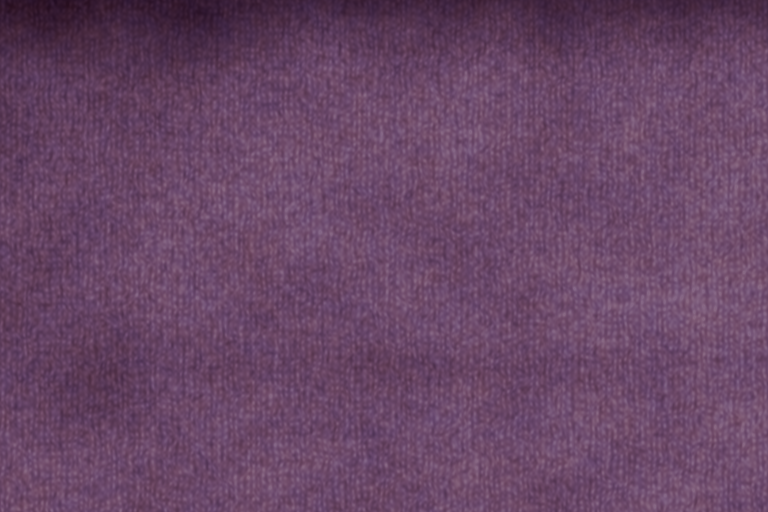
Give the GLSL for this texture, as a Shadertoy shader.

```glsl
// Plum velvet: a soft knitted pile with cloudy sheen and a shaded upper edge.

const float TAU = 6.2831853;
const vec3 SHADOW_PLUM = vec3(0.20, 0.10, 0.19);
const vec3 BODY_PLUM = vec3(0.43, 0.29, 0.42);
const vec3 SHEEN_PLUM = vec3(0.49, 0.36, 0.48);

float hash(vec2 p) {
    vec3 q = fract(p.xyx * vec3(0.1031, 0.1030, 0.0973));
    q += dot(q, q.yzx + 33.33);
    return fract((q.x + q.y) * q.z);
}

vec2 gradient(vec2 cell) {
    float angle = TAU * hash(cell);
    return vec2(cos(angle), sin(angle));
}

float gradientNoise(vec2 p) {
    vec2 i = floor(p), f = fract(p);
    vec2 u = f * f * f * (f * (f * 6.0 - 15.0) + 10.0);
    vec2 e = vec2(1.0, 0.0);
    float low = mix(dot(gradient(i), f), dot(gradient(i + e.xy), f - e.xy), u.x);
    float high = mix(dot(gradient(i + e.yx), f - e.yx), dot(gradient(i + e.xx), f - e.xx), u.x);
    return mix(low, high, u.y);
}

float fbm(vec2 p, int octaves) {
    float sum = 0.0, amplitude = 1.0;
    for (int i = 0; i < octaves; i++) {
        sum += amplitude * gradientNoise(p);
        p = p * 2.03 + 17.3;
        amplitude *= 0.55;
    }
    return sum;
}

// Soft elliptical patch of light or shade
float patchAt(vec2 uv, vec2 center, vec2 radius) {
    vec2 d = (uv - center) / radius;
    return exp(-dot(d, d));
}

// Columns of rounded stitches, each column shifted at random
float stitches(vec2 p, vec2 density) {
    vec2 q = p * density;
    float shift = hash(vec2(floor(q.x), 5.0));
    float ridge = 0.5 - 0.5 * cos(TAU * q.x);
    return ridge * (0.6 - 0.4 * cos(TAU * (q.y + shift))) - 0.3;
}

// Broad tone of the cloth: 0 is shadow, 1 is body colour
float sheen(vec2 uv, vec2 p) {
    float edge = uv.y + 0.05 * fbm(p * vec2(4.0, 2.0) + 3.0, 2);
    float tone = 0.97;
    tone -= 0.50 * smoothstep(0.83, 0.99, edge) + 0.28 * smoothstep(0.94, 1.01, edge);
    tone -= 0.30 * patchAt(uv, vec2(0.03, 0.92), vec2(0.34, 0.20));
    tone -= 0.15 * patchAt(uv, vec2(0.00, 0.50), vec2(0.14, 0.40));
    tone -= 0.28 * patchAt(uv, vec2(0.13, 0.25), vec2(0.08, 0.09));
    tone -= 0.13 * patchAt(uv, vec2(0.50, 0.29), vec2(0.40, 0.04));
    tone -= 0.10 * patchAt(uv, vec2(0.66, 0.60), vec2(0.12, 0.08));
    tone += 0.12 * patchAt(uv, vec2(0.40, 0.66), vec2(0.22, 0.16));
    tone += 0.15 * patchAt(uv, vec2(0.97, 0.40), vec2(0.25, 0.50));
    return tone + 0.17 * fbm(p * vec2(5.0, 6.0), 3);
}

// Fine relief: stitches broken up by vertical fibres
float pile(vec2 p) {
    vec2 warp = vec2(gradientNoise(p * 24.0), gradientNoise(p * 24.0 + 40.0));
    vec2 bent = p + 0.006 * warp;
    float relief = 0.27 * stitches(bent, vec2(92.0, 74.0));
    relief += 0.34 * gradientNoise(bent * vec2(88.0, 56.0));
    relief += 0.24 * gradientNoise(bent * vec2(135.0, 95.0) + 9.0);
    return relief + 0.14 * gradientNoise(p * vec2(36.0, 28.0) + 21.0);
}

vec3 velvetColor(float tone) {
    vec3 body = mix(SHADOW_PLUM, BODY_PLUM, clamp(tone, -0.25, 1.0));
    return body + (SHEEN_PLUM - BODY_PLUM) * clamp((tone - 1.0) / 0.26, 0.0, 1.6);
}

void mainImage(out vec4 fragColor, in vec2 fragCoord) {
    vec2 uv = fragCoord / iResolution.xy;
    vec2 p = fragCoord / iResolution.y;

    float broad = sheen(uv, p);
    float tone = broad + pile(p) * mix(0.55, 1.0, smoothstep(0.2, 0.9, broad));
    vec3 color = velvetColor(tone);

    // Faint warm and cool flecks in the yarn
    float tint = gradientNoise(p * vec2(42.0, 36.0) + 70.0) + 0.6 * gradientNoise(p * 9.0);
    color += 0.028 * tint * vec3(0.7, 0.15, -0.9);

    fragColor = vec4(color, 1.0);
}
```
